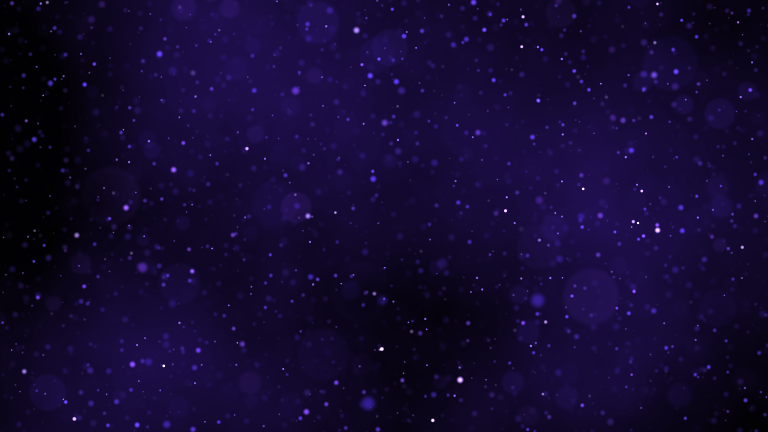
A Shadertoy shader for this background:

```glsl
vec3 hash3(vec2 cell, int seed) {
    uvec3 v = uvec3(ivec3(ivec2(cell), seed)) * 1664525u + 1013904223u;
    v.x += v.y * v.z; v.y += v.z * v.x; v.z += v.x * v.y;
    v ^= v >> 16u;
    v.x += v.y * v.z; v.y += v.z * v.x; v.z += v.x * v.y;
    return vec3(v >> 8u) / 16777216.0;
}

float gradientDot(vec2 cell, vec2 offset, vec2 f) {
    return dot(hash3(cell + offset, 91).xy * 2.0 - 1.0, f - offset);
}

float gradientNoise(vec2 p) {
    vec2 i = floor(p), f = fract(p);
    vec2 u = f * f * f * (f * (f * 6.0 - 15.0) + 10.0);
    return mix(mix(gradientDot(i, vec2(0, 0), f), gradientDot(i, vec2(1, 0), f), u.x),
               mix(gradientDot(i, vec2(0, 1), f), gradientDot(i, vec2(1, 1), f), u.x), u.y);
}

float fbm(vec2 p) {
    float sum = 0.0, amp = 1.0;
    for (int i = 0; i < 4; i++) {
        sum += amp * gradientNoise(p);
        p = mat2(1.6, 1.2, -1.2, 1.6) * p + 7.3;
        amp *= 0.5;
    }
    return sum;
}

float haze(vec2 p, vec2 center, vec2 size) {
    vec2 d = (p - center) / size;
    return exp(-dot(d, d));
}

// One jittered grid of round lights; a higher rarity leaves fewer bright ones
vec3 motes(vec2 p, float cells, float radius, float blur, float rarity, float heat, int seed) {
    vec3 sum = vec3(0.0);
    vec2 q = p * cells;
    for (int y = -1; y <= 1; y++)
    for (int x = -1; x <= 1; x++) {
        vec2 cell = floor(q) + vec2(x, y);
        vec3 place = hash3(cell, seed), look = hash3(cell, seed + 50);
        float d = length(q - cell - place.xy) / cells;
        float r = radius * mix(0.45, 1.0, place.z);
        float disc = 1.0 - smoothstep(r * (1.0 - blur), r + 0.8 / iResolution.y, d);
        vec3 tint = mix(vec3(0.28, 0.18, 0.92), vec3(0.5, 0.25, 0.92), look.y * look.y);
        sum += mix(tint, vec3(1.0, 0.85, 1.0), heat) * disc * pow(look.x, rarity);
    }
    return sum;
}

void mainImage(out vec4 fragColor, in vec2 fragCoord) {
    vec2 p = fragCoord / iResolution.y;
    p.x += 0.5 * (16.0 / 9.0 - iResolution.x / iResolution.y);

    // Broad clouds and dark hollows
    float cloud = 0.1 + 0.06 * fbm(p * 3.0) + 0.04 * fbm(p * 7.0 + 20.0);
    cloud += 0.18 * haze(p, vec2(0.52, 0.85), vec2(0.33, 0.3));
    cloud += 0.09 * haze(p, vec2(0.95, 0.75), vec2(0.4, 0.35));
    cloud += 0.18 * haze(p, vec2(1.45, 0.52), vec2(0.34, 0.36));
    cloud += 0.15 * haze(p, vec2(0.4, 0.14), vec2(0.32, 0.26));
    cloud += 0.07 * haze(p, vec2(1.35, 0.12), vec2(0.25, 0.15));
    cloud -= 0.2 * haze(p, vec2(-0.05, 0.72), vec2(0.28, 0.4));
    cloud -= 0.07 * haze(p, vec2(0.95, 0.27), vec2(0.28, 0.16));
    cloud -= 0.09 * haze(p, vec2(1.75, 0.0), vec2(0.28));
    cloud -= 0.05 * haze(p, vec2(1.75, 0.9), vec2(0.3));
    cloud = max(cloud, 0.012);
    vec3 col = cloud * vec3(0.4, 0.19, 1.0);

    // Large faint discs, then soft blobs
    float lit = smoothstep(0.0, 0.14, cloud);
    col += 0.11 * lit * motes(p, 4.5, 0.078, 0.18, 3.0, 0.0, 1);
    col += 0.11 * lit * motes(p, 9.0, 0.036, 0.4, 3.5, 0.0, 2);
    col += 0.75 * lit * motes(p, 6.0, 0.024, 0.8, 9.0, 0.0, 3);

    // Drifting dust, thinned in uneven patches
    float patches = clamp(0.85 + 0.9 * fbm(p * 2.5 + 40.0), 0.3, 1.3);
    col += 0.32 * patches * motes(p, 24.0, 0.0115, 0.85, 3.0, 0.0, 4);
    col += 1.15 * patches * motes(p, 16.0, 0.0088, 0.85, 4.0, 0.05, 5);
    col += 0.95 * patches * motes(p, 20.0, 0.0058, 0.8, 4.0, 0.08, 10);

    // Fine sparkles and a few hot points with a violet halo
    col += 1.0 * motes(p, 21.0, 0.0024, 0.6, 4.0, 0.35, 6);
    col += 1.9 * motes(p, 7.5, 0.0046, 0.6, 5.0, 0.8, 7);
    col += 1.2 * motes(p, 7.0, 0.0115, 0.95, 8.0, 0.15, 8);
    col += 1.6 * motes(p, 4.0, 0.0095, 0.9, 8.0, 0.55, 9);

    fragColor = vec4(min(col, 1.0), 1.0);
}
```
